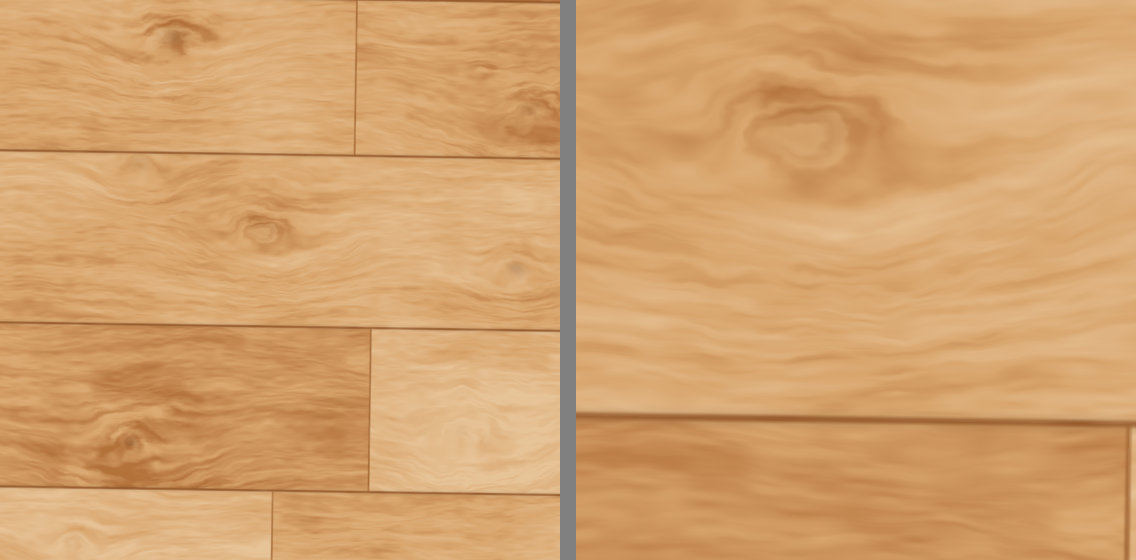
Left, the full canvas; right, a detail of the centre.
Write a three.js fragment shader that draws this texture.

```glsl
// Oak laminate floor: four slightly tilted rows of planks with dark seams.
// Stretched noise gives the grain; a short list of knots bends the grain
// coordinate into rings, and each plank has its own tone and noise offset.
varying vec2 vUv;

const vec4 SEAMS = vec4(0.1315, 0.4245, 0.7318, 1.011);
const vec4 JOINTS = vec4(0.485, 0.656, 2.0, 0.622);
const int KNOTS = 10;

float hash(vec2 p) {
  return fract(sin(dot(p, vec2(127.1, 311.7))) * 43758.5453);
}

float noise(vec2 p) {
  vec2 i = floor(p), f = fract(p);
  f = f * f * (3.0 - 2.0 * f);
  return mix(mix(hash(i), hash(i + vec2(1.0, 0.0)), f.x),
             mix(hash(i + vec2(0.0, 1.0)), hash(i + vec2(1.0)), f.x), f.y);
}

float fbm(vec2 p) {
  float sum = 0.0, amp = 0.53;
  for (int i = 0; i < 4; i++) {
    sum += amp * noise(p);
    p = p * 2.03 + 17.3;
    amp *= 0.5;
  }
  return sum;
}

// Selects the vec4 component that belongs to a row
vec4 rowMask(float row) {
  return vec4(1.0) - min(abs(vec4(0.0, 1.0, 2.0, 3.0) - row), 1.0);
}

// Row number and side of the joint
vec2 plankOf(vec2 p) {
  float row = dot(step(SEAMS, vec4(p.y)), vec4(1.0));
  return vec2(row, step(dot(rowMask(row), JOINTS), p.x));
}

void main() {
  // Floor turned slightly clockwise
  vec2 p = vUv + 0.0155 * vec2(-vUv.y, vUv.x);
  vec2 plank = plankOf(p);
  vec4 mask = rowMask(plank.x);
  vec2 seed = 13.7 * plank + vec2(3.1 * plank.x, 7.9 * plank.y);

  // Knots: centre, reach of the swirl, strength
  vec4 knots[KNOTS];
  knots[0] = vec4(0.295, 0.940, 0.085, 0.9);
  knots[1] = vec4(0.932, 0.820, 0.100, 0.75);
  knots[2] = vec4(0.466, 0.600, 0.085, 0.45);
  knots[3] = vec4(0.914, 0.535, 0.060, 0.75);
  knots[4] = vec4(0.229, 0.210, 0.095, 1.0);
  knots[5] = vec4(0.826, 0.243, 0.100, 0.3);
  knots[6] = vec4(0.130, 0.036, 0.060, 0.3);
  knots[7] = vec4(0.240, 0.712, 0.060, 0.5);
  knots[8] = vec4(0.275, 0.512, 0.020, 0.8);
  knots[9] = vec4(0.308, 0.514, 0.020, 0.9);

  // Grain height, bent into ragged rings around the knots
  float wobble = fbm(p * vec2(6.0, 15.0) + seed) - 0.5;
  float ragged = fbm(p * vec2(22.0, 32.0) + seed) - 0.5;
  float grainY = p.y + 0.035 * wobble + 0.004 * ragged;
  float swirl = 0.0, core = 0.0;
  for (int i = 0; i < KNOTS; i++) {
    vec4 k = knots[i];
    vec2 other = abs(plankOf(k.xy) - plank);
    float same = 1.0 - step(0.5, other.x + other.y);
    float r = length((p - k.xy) / vec2(1.4, 1.0)) + k.z * (0.4 * wobble + 0.5 * ragged);
    float reach = same * exp(-r * r / (k.z * k.z)) * smoothstep(0.02, 0.05, k.z);
    grainY = mix(grainY, k.y + r, 0.75 * reach);
    swirl = max(swirl, reach * k.w);
    core += same * k.w * k.w * exp(-pow(r / (0.15 * k.z), 2.0));
  }

  // Broad patches, short streaks, fine pores and rings
  float patches = fbm(p * vec2(3.5, 9.0) + seed + 31.0) - 0.5;
  float streaks = fbm(vec2(p.x * 9.0, grainY * 85.0) + seed) - 0.5;
  float pores = noise(vec2(p.x * 55.0, grainY * 230.0) + seed) - 0.5;
  float rings = noise(vec2(p.x * 16.0, grainY * 150.0) + seed + 5.0) - 0.5;
  float flecks = smoothstep(0.5, 0.72, fbm(p * vec2(16.0, 30.0) + seed + 9.0));

  float tone = dot(mask, mix(vec4(0.78, 0.33, 0.61, 0.54),
                             vec4(0.58, 0.80, 0.61, 0.47), plank.y));
  tone += 0.70 * patches + 0.55 * streaks + 0.20 * pores + 0.14 * rings;
  tone += swirl * (0.45 * rings - 0.08 - 0.40 * flecks) + 0.06 * (0.5 - p.y);

  // Honey oak ramp
  vec3 color = mix(vec3(0.73, 0.48, 0.265), vec3(0.85, 0.65, 0.43),
                   clamp(tone * 2.0, -0.2, 1.0));
  color = mix(color, vec3(0.90, 0.755, 0.58), clamp(tone * 2.0 - 1.0, 0.0, 1.1));
  color = mix(color, vec3(0.52, 0.32, 0.17),
              min(core, 1.0) * clamp(0.55 + 1.2 * ragged, 0.0, 0.85));

  // Seams between rows, thinner and paler joints between plank ends
  vec4 gaps = abs(SEAMS - p.y);
  float seamGap = min(min(gaps.x, gaps.y), min(gaps.z, gaps.w));
  float jointGap = abs(p.x - dot(mask, JOINTS));
  float wear = 0.75 + 0.25 * noise(p * 40.0);
  color *= 1.0 - 0.08 * wear * (1.0 - smoothstep(0.0, 0.008, seamGap));
  color = mix(color, vec3(0.58, 0.34, 0.16),
              wear * 0.92 * (1.0 - smoothstep(0.0003, 0.0036, seamGap)));
  color = mix(color, vec3(0.62, 0.39, 0.19),
              wear * 0.8 * (1.0 - smoothstep(0.0002, 0.0030, jointGap)));

  gl_FragColor = vec4(color, 1.0);
}
```
